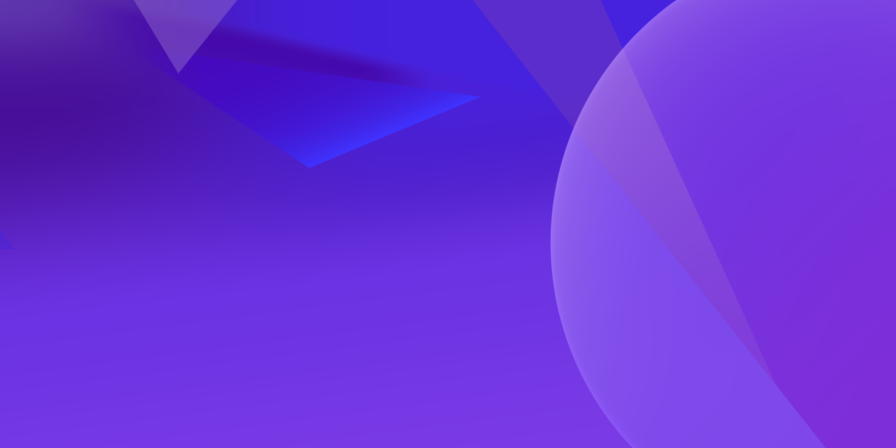
Write a WebGL 2 fragment shader that draws this background.

```glsl
#version 300 es
precision highp float;

uniform vec2 u_resolution;
out vec4 outColor;

#define PLUM vec3(0.28, 0.06, 0.60)
#define VIOLET vec3(0.42, 0.20, 0.89)
#define ORCHID vec3(0.48, 0.23, 0.90)
#define INDIGO vec3(0.29, 0.13, 0.85)
#define SHADOW vec3(0.27, 0.03, 0.67)
#define ELECTRIC vec3(0.25, 0.20, 1.00)
#define LAVENDER vec3(0.62, 0.46, 0.92)
#define MAUVE vec3(0.58, 0.36, 0.83)
#define DISC_CENTER vec2(1.893, 0.458)
#define DISC_RADIUS 0.664

// Signed distance to the line a-b, positive on its left side
float lineSide(vec2 p, vec2 a, vec2 b) {
  vec2 along = normalize(b - a);
  return along.x * (p.y - a.y) - along.y * (p.x - a.x);
}

// Inner distance of a counterclockwise triangle
float triangle(vec2 p, vec2 a, vec2 b, vec2 c) {
  return min(lineSide(p, a, b), min(lineSide(p, b, c), lineSide(p, c, a)));
}

float cover(float dist, float softness) {
  return smoothstep(-softness, softness, dist);
}

// Tilted violet gradient with a blue upper right and a pale corner
vec3 backdrop(vec2 p) {
  float fromTop = 1.0 - p.y;
  float depth = fromTop + 0.13 * p.x;
  vec3 color = mix(PLUM, VIOLET, smoothstep(0.25, 0.75, depth));
  color = mix(color, ORCHID, smoothstep(0.7, 1.2, depth));
  float blue = smoothstep(0.1, 1.0, p.x) * (1.0 - smoothstep(0.35, 0.75, depth));
  color = mix(color, INDIGO, blue);
  float corner = exp(-pow(fromTop / 0.13, 2.0)) * (1.0 - smoothstep(0.0, 0.6, p.x));
  color = mix(color, vec3(0.41, 0.27, 0.71), 0.7 * corner);

  // Blue wash above the slanted shadow, then the shadow itself
  float below = fromTop - 0.215 * (p.x - 0.234);
  float wash = (1.0 - smoothstep(-0.02, 0.02, below)) * smoothstep(0.25, 0.7, p.x);
  color = mix(color, vec3(0.27, 0.13, 0.88), 0.75 * wash);
  float shade = smoothstep(-0.01, 0.03, below) * (1.0 - smoothstep(0.03, 0.17, below));
  shade *= smoothstep(0.1, 0.45, p.x) * (1.0 - smoothstep(0.8, 1.0, p.x));
  return mix(color, SHADOW, 0.9 * shade);
}

void main() {
  vec2 p = gl_FragCoord.xy / u_resolution.y;
  float soft = 1.0 / u_resolution.y;
  vec3 color = backdrop(p);

  // Blue shard, brightest along its lower right edge
  vec2 shardTip = vec2(0.690, 0.625);
  vec2 shardRight = vec2(1.073, 0.784);
  float shard = triangle(p, vec2(0.273, 0.901), shardTip, shardRight);
  float shardGlow = exp(-max(lineSide(p, shardTip, shardRight), 0.0) / 0.10);
  vec3 shardColor = mix(vec3(0.27, 0.03, 0.73), ELECTRIC, shardGlow);
  color = mix(color, shardColor, cover(shard, soft) * smoothstep(0.27, 0.48, p.x));

  // Pale wedge hanging from the top, and a sliver on the left
  float wedge = triangle(p, vec2(0.398, 0.836), vec2(0.532, 1.003), vec2(0.297, 1.003));
  color = mix(color, vec3(0.56, 0.40, 0.80), 0.5 * cover(wedge, soft));
  float sliver = triangle(p, vec2(-0.03, 0.443), vec2(0.032, 0.443), vec2(-0.03, 0.535));
  color = mix(color, INDIGO, 0.5 * cover(sliver, soft));

  // Tapering diagonal beam
  vec2 beamEnd = vec2(1.732, 0.141);
  float leftEdge = lineSide(p, beamEnd, vec2(1.055, 1.0));
  float rightEdge = lineSide(p, beamEnd, vec2(1.341, 1.0));
  float beam = cover(-leftEdge, soft) * cover(rightEdge, soft);
  color = mix(color, vec3(0.40, 0.20, 0.76), 0.65 * beam);

  // Large glassy disc with a lighter left part
  vec2 offset = p - DISC_CENTER;
  float inside = DISC_RADIUS - length(offset);
  vec3 disc = mix(vec3(0.44, 0.20, 0.88), vec3(0.49, 0.18, 0.85),
                  smoothstep(0.8, 1.9, p.x - p.y));
  disc = mix(disc, vec3(0.50, 0.31, 0.94), 0.75 * cover(leftEdge, soft));
  disc = mix(disc, MAUVE, beam * mix(0.25, 0.6, smoothstep(0.1, 0.8, p.y)));

  // Lavender sheen and thin highlight along the rim
  float facing = smoothstep(-0.95, 0.3, dot(normalize(offset), normalize(vec2(-1.0, 0.4))));
  float rim = exp(-max(inside, 0.0) / 0.13);
  disc = mix(disc, LAVENDER, 0.62 * rim * facing * smoothstep(-0.15, 0.6, p.y));
  disc += 0.05 * exp(-max(inside, 0.0) / 0.008) * facing;
  color = mix(color, disc, cover(inside, soft));

  outColor = vec4(clamp(color, 0.0, 1.0), 1.0);
}
```
